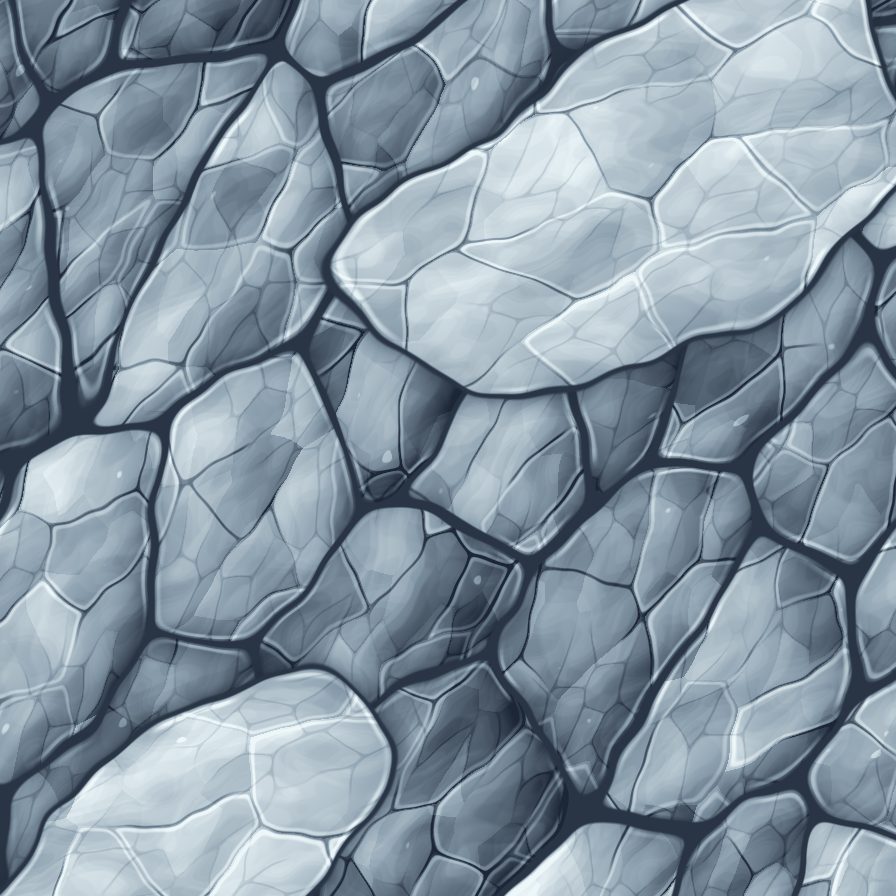
This texture is drawn by a WebGL 1 fragment shader. Its source:

```glsl
precision highp float;
uniform vec2 u_resolution;

struct Cell {
  float edge;   // distance to the border, in canvas units
  vec2 id;
  vec2 offset;  // position relative to the cell centre
};

vec2 hash2(vec2 p) {
  return fract(sin(vec2(dot(p, vec2(127.1, 311.7)), dot(p, vec2(269.5, 183.3)))) * 43758.5);
}

vec2 rotate(vec2 p, float angle) {
  float c = cos(angle), s = sin(angle);
  return vec2(c * p.x + s * p.y, c * p.y - s * p.x);
}

float gradientNoise(vec2 p) {
  vec2 i = floor(p), f = fract(p);
  vec2 u = f * f * f * (f * (f * 6.0 - 15.0) + 10.0);
  vec2 e = vec2(0.0, 1.0);
  float a = dot(hash2(i) * 2.0 - 1.0, f);
  float b = dot(hash2(i + e.yx) * 2.0 - 1.0, f - e.yx);
  float c = dot(hash2(i + e.xy) * 2.0 - 1.0, f - e.xy);
  float d = dot(hash2(i + e.yy) * 2.0 - 1.0, f - e.yy);
  return mix(mix(a, b, u.x), mix(c, d, u.x), u.y);
}

vec2 warp(vec2 p) {
  return vec2(gradientNoise(p), gradientNoise(p + 37.3));
}

// Stretched Voronoi cells with rounded corners
Cell cells(vec2 p, float angle, vec2 scale, float jitter, float rounding) {
  vec2 q = rotate(p, angle) * scale;
  vec2 base = floor(q), nearest = vec2(0.0), id = vec2(0.0);
  float best = 100.0;
  for (int y = -1; y <= 1; y++)
  for (int x = -1; x <= 1; x++) {
    vec2 cell = base + vec2(float(x), float(y));
    vec2 r = cell + 0.5 + jitter * (hash2(cell) - 0.5) - q;
    if (dot(r, r) < best) { best = dot(r, r); nearest = r; id = cell; }
  }
  float sum = 0.00001;
  for (int y = -2; y <= 2; y++)
  for (int x = -2; x <= 2; x++) {
    vec2 cell = base + vec2(float(x), float(y));
    vec2 r = cell + 0.5 + jitter * (hash2(cell) - 0.5) - q;
    vec2 across = r - nearest;
    if (dot(across, across) > 0.0001) {
      float d = dot(0.5 * (r + nearest), across) / length(across * scale);
      sum += exp(-d / rounding);
    }
  }
  return Cell(-rounding * log(sum), id, -nearest);
}

// Hard-edged light and dark brush patches
float dabs(vec2 p) {
  float n = gradientNoise(p);
  return smoothstep(0.06, 0.12, n) + 0.6 * smoothstep(0.24, 0.29, n)
       - smoothstep(0.08, 0.15, -n) - 0.5 * smoothstep(0.25, 0.3, -n);
}

float rockTone(vec2 p, Cell stone, float slab) {
  float tilt = mix(0.95, 0.42, slab);
  vec2 local = p + stone.id * 3.7;
  vec2 bent = local + 0.03 * warp(local * 8.0) + 0.006 * warp(local * 30.0);
  Cell facet = cells(bent, tilt, mix(vec2(7.0, 13.0), vec2(6.0, 10.0), slab), 0.9, 0.002);
  Cell chip = cells(bent + 5.3, tilt + 0.25, vec2(13.0, 27.0), 0.95, 0.002);
  vec2 stroke = rotate(bent, tilt - 0.1);

  // Planes and brushwork
  float tone = mix(0.55 + 0.2 * (hash2(stone.id + 9.0).x - 0.5), 0.75, slab);
  tone += (hash2(facet.id + 3.0).x - 0.5) * mix(0.28, 0.13, slab);
  tone += (hash2(chip.id + 7.0).y - 0.5) * mix(0.15, 0.09, slab);
  tone += dot(facet.offset, vec2(-0.05, 0.14)) + stone.offset.y * mix(0.22, 0.08, slab);
  tone += 0.055 * dabs(stroke * vec2(8.0, 19.0)) + 0.03 * dabs(stroke * vec2(22.0, 40.0) + 11.0);
  tone -= mix(0.28, 0.14, slab) * exp(-max(stone.edge, 0.0) / 0.022);

  // Cracks with a lit lip
  float broken = smoothstep(-0.12, 0.12, gradientNoise(local * 8.0 + 4.0));
  float lip = smoothstep(0.001, 0.003, facet.edge) * (1.0 - smoothstep(0.004, 0.007, facet.edge));
  tone += 0.17 * lip * step(0.45, hash2(facet.id).y);
  tone -= 0.36 * broken * (1.0 - smoothstep(0.0004, 0.0024, facet.edge));
  tone -= 0.12 * (1.0 - broken) * (1.0 - smoothstep(0.0, 0.002, chip.edge));

  // Pale rim, glints and inked outline
  float ink = 0.0035 + 0.005 * max(gradientNoise(p * 9.0) + 0.2, 0.0);
  float rim = smoothstep(ink + 0.001, ink + 0.003, stone.edge)
            * (1.0 - smoothstep(ink + 0.004, ink + 0.008, stone.edge));
  tone += mix(0.3, 0.26, slab) * rim * smoothstep(-0.12, 0.2, gradientNoise(p * 11.0 + 20.0) + 0.1 * slab);
  tone += 0.24 * smoothstep(0.47, 0.53, gradientNoise(stroke * vec2(30.0, 48.0) + 50.0));
  return mix(0.06, tone, smoothstep(ink - 0.002, ink + 0.001, stone.edge));
}

void main() {
  vec2 p = gl_FragCoord.xy / u_resolution;
  vec2 bent = p + 0.045 * warp(p * 5.0) + 0.012 * warp(p * 17.0);

  // Large slabs lie over a bed of smaller, steeper stones
  Cell slab = cells(bent + vec2(-0.06, 0.137), 0.4, vec2(1.6, 2.7), 0.55, 0.018);
  float isSlab = 1.0 - step(0.5, mod(slab.id.x + 2.0 * slab.id.y, 3.0));
  slab.edge = mix(-1.0, slab.edge - 0.025, isSlab);
  Cell stone = cells(bent + 2.0, 0.95, vec2(3.6, 5.6), 0.85, 0.007);

  float tone;
  if (slab.edge > 0.0) {
    tone = rockTone(p, slab, 1.0);
  } else {
    tone = rockTone(p, stone, 0.0) * (1.0 - 0.5 * exp(slab.edge / 0.012));
    tone = mix(0.06, tone, smoothstep(0.0, 0.004, -slab.edge));
  }

  vec3 inkBlue = vec3(0.11, 0.15, 0.21);
  vec3 slate = vec3(0.53, 0.61, 0.67);
  vec3 frost = vec3(0.93, 0.97, 0.98);
  vec3 color = mix(inkBlue, slate, clamp(tone * 2.0, 0.0, 1.0));
  color = mix(color, frost, clamp(tone * 2.0 - 1.0, 0.0, 1.0));
  gl_FragColor = vec4(color, 1.0);
}
```
